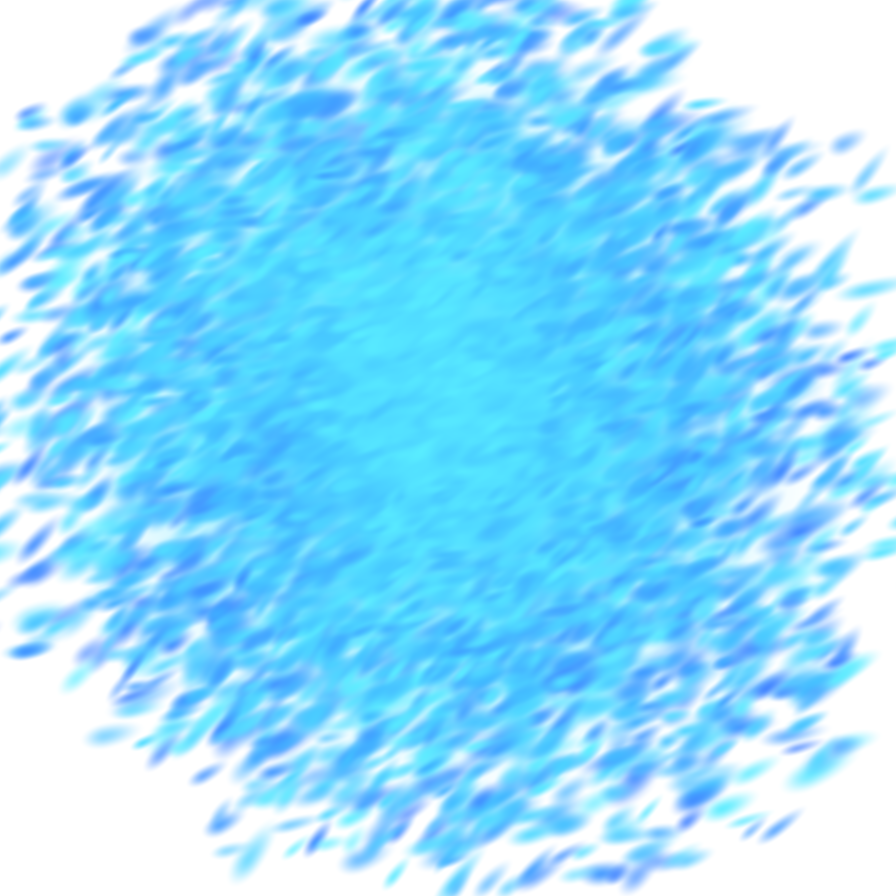
Reproduce this background procedurally as a Shadertoy shader.

```glsl
// Soft slanted brush dabs in cyan and blue, gathered in a round cloud on white.

const vec3 PAPER = vec3(1.0);
const vec3 CYAN  = vec3(0.35, 0.93, 1.0);
const vec3 AZURE = vec3(0.25, 0.73, 1.0);
const vec3 BLUE  = vec3(0.24, 0.50, 1.0);
const vec2 CLOUD_CENTRE = vec2(0.485, 0.535);
const vec2 LIGHT_CENTRE = vec2(0.485, 0.57);
const int LAYERS = 15;

// Four random values for one cell of one layer.
vec4 hash4(vec2 cell, float seed) {
    vec4 p = fract(vec4(cell.xyx, seed) * vec4(0.1031, 0.1030, 0.0973, 0.1099) + seed * 0.137);
    p += dot(p, p.wzxy + 33.33);
    return fract((p.xxyz + p.yzzw) * p.zywx);
}

float valueNoise(vec2 p, float seed) {
    vec2 i = floor(p), f = fract(p);
    f = f * f * (3.0 - 2.0 * f);
    float low  = mix(hash4(i, seed).x, hash4(i + vec2(1, 0), seed).x, f.x);
    float high = mix(hash4(i + vec2(0, 1), seed).x, hash4(i + vec2(1, 1), seed).x, f.x);
    return mix(low, high, f.y);
}

vec2 rotate(vec2 p, float angle) {
    float c = cos(angle), s = sin(angle);
    return vec2(c * p.x + s * p.y, c * p.y - s * p.x);
}

// Distance from the cloud centre, slightly tighter along the rising diagonal.
float cloudRadius(vec2 p) {
    vec2 d = rotate(p - CLOUD_CENTRE, 0.785);
    return length(d * vec2(1.07, 0.97));
}

// Colour ramp from light cyan through azure to blue.
vec3 waterColour(float t) {
    return t < 0.5 ? mix(CYAN, AZURE, t * 2.0) : mix(AZURE, BLUE, t * 2.0 - 1.0);
}

// Soft ellipse with a long faint tail on its forward side.
float dab(vec2 p, vec2 halfSize) {
    vec2 q = p / halfSize;
    q.x *= q.x > 0.0 ? 0.72 : 1.15;
    return 1.0 - smoothstep(0.0, 1.0, length(q));
}

// Paints one layer of scattered dabs over the given colour.
vec3 paintLayer(vec3 colour, vec2 p, float cellSize, float seed) {
    vec2 grid = p / cellSize + hash4(vec2(seed, 7.0), seed).xy * 9.0 + 20.0;
    vec2 home = floor(grid);
    for (int y = -1; y <= 1; y++) {
        for (int x = -1; x <= 1; x++) {
            vec2 cell = home + vec2(x, y);
            vec4 place = hash4(cell, seed);
            vec4 look = hash4(cell, seed + 31.7);
            vec2 offset = (grid - cell - place.xy) * cellSize;
            vec2 spot = p - offset;

            // Dabs thin out away from the centre, in uneven clumps.
            float radius = cloudRadius(spot) + 0.07 * (valueNoise(spot * 11.0, 9.0) - 0.5);
            float presence = 1.0 - smoothstep(0.18, 0.63, radius);
            if (place.z > presence) continue;

            float angle = 0.52 + 0.8 * (place.w - 0.5) + 0.3 * (valueNoise(spot * 4.0, 3.0) - 0.5);
            vec2 halfSize = cellSize * vec2(mix(0.5, 0.82, look.x), mix(0.20, 0.34, look.y));
            float cover = dab(rotate(offset, angle), halfSize);

            // The light centre stays cyan; the rim turns bluer.
            float rim = smoothstep(0.02, 0.55, length(spot - LIGHT_CENTRE));
            float patches = valueNoise(spot * 13.0, 5.0) - 0.5;
            float tone = look.z * mix(0.5, 1.05, rim) + 0.25 * patches;
            vec3 paint = waterColour(clamp(tone, 0.0, 1.0));
            colour = mix(colour, paint, cover * mix(0.5, 0.92, look.w));
        }
    }
    return colour;
}

void mainImage(out vec4 fragColor, in vec2 fragCoord) {
    vec2 p = fragCoord / iResolution.xy;

    // Underlying wash of cyan.
    float wash = 1.0 - smoothstep(0.08, 0.46, cloudRadius(p));
    vec3 colour = mix(PAPER, mix(CYAN, AZURE, 0.3), wash);

    // Broad dabs first, finer ones on top.
    for (int i = 0; i < LAYERS; i++) {
        float depth = float(i) / float(LAYERS - 1);
        colour = paintLayer(colour, p, mix(0.064, 0.036, depth), float(i) * 1.73 + 2.0);
    }

    // Soft light over the middle, leaning upward.
    vec2 fromLight = (p - LIGHT_CENTRE) * vec2(1.15, 0.9);
    float glow = exp(-dot(fromLight, fromLight) * 45.0);
    fragColor = vec4(mix(colour, CYAN, glow * 0.35), 1.0);
}
```
